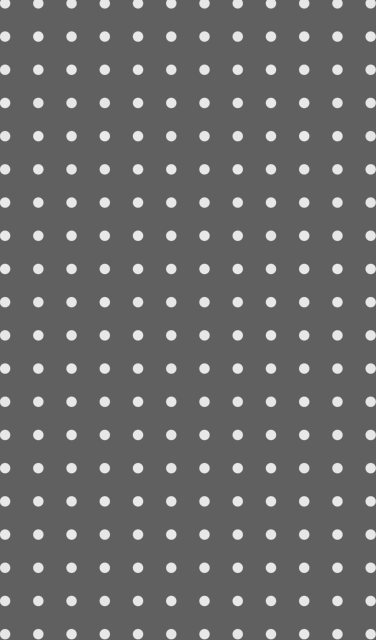
Reproduce this pattern procedurally as a WebGL 2 fragment shader.

```glsl
#version 300 es
precision highp float;
// Regular grid of small pale dots, 12 across and 20 down, on flat mid grey.

uniform vec2 u_resolution;
out vec4 fragColor;

const vec3 GROUND = vec3(0.378);
const vec3 DOT = vec3(0.908);

// Lengths are fractions of the canvas width.
const vec2 PITCH = vec2(0.0884, 0.0883);
const vec2 FIRST_CENTRE = vec2(0.0135, 0.0155);
const float RADIUS = 0.0138;
const float TONE_SPREAD = 0.012;

float hash(vec2 cell) {
  return fract(sin(dot(cell, vec2(12.99, 78.23))) * 43758.5);
}

// Index of the grid cell whose centre is nearest to p.
vec2 nearestCell(vec2 p, vec2 origin, vec2 pitch) {
  return floor((p - origin) / pitch + 0.5);
}

float circleDistance(vec2 p, vec2 centre, float radius) {
  return length(p - centre) - radius;
}

// Coverage of a shape, softened over about one and a half pixels.
float coverage(float dist, float pixel) {
  return 1.0 - smoothstep(-0.75 * pixel, 0.75 * pixel, dist);
}

void main() {
  vec2 p = gl_FragCoord.xy / u_resolution.x;
  float pixel = 1.0 / u_resolution.x;

  // Dot grid
  vec2 cell = nearestCell(p, FIRST_CENTRE, PITCH);
  vec2 centre = FIRST_CENTRE + cell * PITCH;
  float dotMask = coverage(circleDistance(p, centre, RADIUS), pixel);

  // Faint tone difference from dot to dot
  vec3 dotColour = DOT + TONE_SPREAD * (hash(cell) - 0.5);

  fragColor = vec4(mix(GROUND, dotColour, dotMask), 1.0);
}
```
